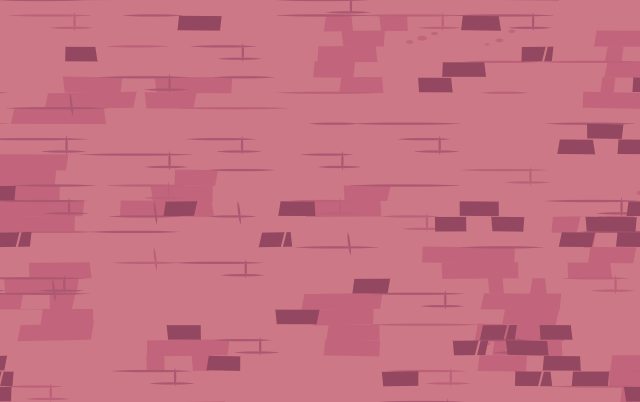
Write a WebGL 1 fragment shader that draws this texture.

```glsl
precision highp float;
// Flat pink brick wall with worn patches, dark bricks and tapered mortar cracks.
uniform vec2 u_resolution;

#define ROWS 26.0
#define BASE_COLOR vec3(0.805, 0.472, 0.527)
#define PATCH_COLOR vec3(0.762, 0.398, 0.486)
#define DARK_COLOR vec3(0.580, 0.278, 0.380)
#define CRACK_COLOR vec3(0.675, 0.345, 0.450)
#define PATCH_CELL vec2(9.0, 8.0)
#define DARK_CELL vec2(5.8, 4.0)
#define CRACK_CELL vec2(6.0, 2.0)
#define PATCH_CHANCE 0.88
#define DARK_CHANCE 0.46
#define CRACK_CHANCE 0.68
#define CRACK_WIDTH 0.075

float hash(vec2 cell, float salt) {
  vec3 q = fract(vec3(cell, salt) * vec3(0.1031, 0.1137, 0.0973) + 0.37);
  q += dot(q, q.yzx + 33.33);
  return fract((q.x + q.y) * q.z);
}

// Hand-cut brick: a box whose sides slant independently.
float brick(vec2 p, vec2 halfSize, vec2 cell, float salt) {
  float slantL = 0.4 * (hash(cell, salt + 0.3) - 0.4);
  float slantR = 0.4 * (hash(cell, salt + 0.6) - 0.6);
  float tilt = 0.04 * (hash(cell, salt + 0.8) - 0.5);
  float sides = max(-p.x + slantL * p.y, p.x + slantR * p.y) - halfSize.x;
  return max(sides, abs(p.y + tilt * p.x) - halfSize.y);
}

// Thin stroke along x, pointed at both ends.
float stroke(vec2 p, float halfLen, float width) {
  float t = min(abs(p.x) / halfLen, 1.0);
  return max(abs(p.y) - width * (1.0 - t * t * t), abs(p.x) - halfLen);
}

// Stacked runs of worn bricks, some with one brick missing.
float patches(vec2 p) {
  float d = 1e3;
  for (int j = -1; j <= 1; j++) for (int i = -1; i <= 1; i++) {
    vec2 cell = floor(p / PATCH_CELL) + vec2(i, j);
    if (hash(cell, 1.0) > PATCH_CHANCE) continue;
    vec2 start = cell * PATCH_CELL + vec2(2.5 + 4.0 * hash(cell, 2.0), floor(5.0 * hash(cell, 3.0)));
    float count = 2.0 + floor(5.0 * hash(cell, 4.0));
    for (int k = 0; k < 6; k++) {
      float row = float(k);
      if (row >= count) break;
      float salt = 10.0 + row * 3.0;
      vec2 q = p - start - vec2(2.4 * (hash(cell, salt) - 0.5), row + 0.5);
      float run = brick(q, vec2(1.3 + 1.7 * hash(cell, salt + 1.0), 0.52), cell, salt);
      if (hash(cell, salt + 2.0) > 0.86) run = max(run, -brick(q, vec2(0.9, 0.52), cell, salt + 1.5));
      d = min(d, run);
    }
  }
  return d;
}

// Dark bricks: singles, zigzag chains and small stacks, a few split in two.
float darkBricks(vec2 p) {
  float d = 1e3;
  for (int j = -1; j <= 0; j++) for (int i = -2; i <= 0; i++) {
    vec2 cell = floor(p / DARK_CELL) + vec2(i, j);
    if (hash(cell, 41.0) > DARK_CHANCE) continue;
    vec2 start = cell * DARK_CELL + vec2(2.0 + 3.6 * hash(cell, 42.0), floor(4.0 * hash(cell, 43.0)));
    float size = hash(cell, 44.0);
    float count = 1.0 + floor(3.5 * size * size);
    bool zigzag = hash(cell, 45.0) > 0.4;
    for (int k = 0; k < 4; k++) {
      float n = float(k);
      if (n >= count) break;
      float salt = 50.0 + n * 3.0;
      vec2 shift = zigzag ? vec2(1.85 * n, mod(n, 2.0)) : vec2(1.2 * (hash(cell, salt) - 0.5), n);
      vec2 q = p - start - shift - vec2(0.0, 0.5);
      float b = brick(q, vec2(1.0 + 0.4 * hash(cell, salt + 1.0), 0.47), cell, salt);
      if (hash(cell, salt + 2.0) > 0.8) b = max(b, 0.07 - abs(q.x - 0.5 - 0.25 * q.y));
      d = min(d, b);
    }
  }
  return d;
}

// Mortar cracks: x holds strong ones, y holds faint ones.
vec2 cracks(vec2 p) {
  vec2 d = vec2(1e3);
  for (int j = -1; j <= 1; j++) for (int i = -1; i <= 1; i++) {
    vec2 cell = floor(p / CRACK_CELL) + vec2(i, j);
    if (hash(cell, 71.0) > CRACK_CHANCE) continue;
    vec2 q = p - cell * CRACK_CELL - vec2(2.0 + 2.0 * hash(cell, 72.0), floor(2.0 * hash(cell, 73.0)));
    float len = 1.4 + 2.3 * hash(cell, 74.0);
    float mark = stroke(q, len, CRACK_WIDTH);
    float kind = hash(cell, 75.0);
    vec2 joint = q - vec2(len * 0.6, -0.4);
    if (kind < 0.42) {
      mark = min(mark, stroke(joint.yx, 0.6, CRACK_WIDTH));
      mark = min(mark, stroke(joint + vec2(0.2, 0.4), 1.4, CRACK_WIDTH));
    } else if (kind < 0.58) {
      vec2 spur = q - vec2(len * 0.3, 0.25);
      mark = min(mark, stroke(vec2(spur.y, spur.x + 0.12 * spur.y), 0.75, CRACK_WIDTH));
    }
    if (hash(cell, 76.0) > 0.3) d.x = min(d.x, mark); else d.y = min(d.y, mark);
  }
  return d;
}

// Sparse trios of small chips.
float chips(vec2 p) {
  vec2 cell = floor(p / 5.0);
  if (hash(cell, 91.0) > 0.2) return 1e3;
  float d = 1e3;
  for (int k = 0; k < 3; k++) {
    float n = float(k);
    vec2 q = p - cell * 5.0 - vec2(1.5 + 0.8 * n, 2.0 + hash(cell, 92.0 + n));
    d = min(d, length(q * vec2(0.5, 1.0)) - 0.06 - 0.1 * hash(cell, 96.0 + n));
  }
  return d;
}

float cover(float d) { return clamp(0.5 - d * u_resolution.y / ROWS, 0.0, 1.0); }

void main() {
  vec2 p = gl_FragCoord.xy / u_resolution.y * ROWS + vec2(90.0, 64.0);
  vec2 crack = cracks(p);
  vec3 color = mix(BASE_COLOR, PATCH_COLOR, cover(min(patches(p), chips(p))));
  color = mix(color, mix(PATCH_COLOR, CRACK_COLOR, 0.3), cover(crack.y));
  color = mix(color, CRACK_COLOR, cover(crack.x));
  color = mix(color, DARK_COLOR, cover(darkBricks(p)));
  gl_FragColor = vec4(color, 1.0);
}
```
